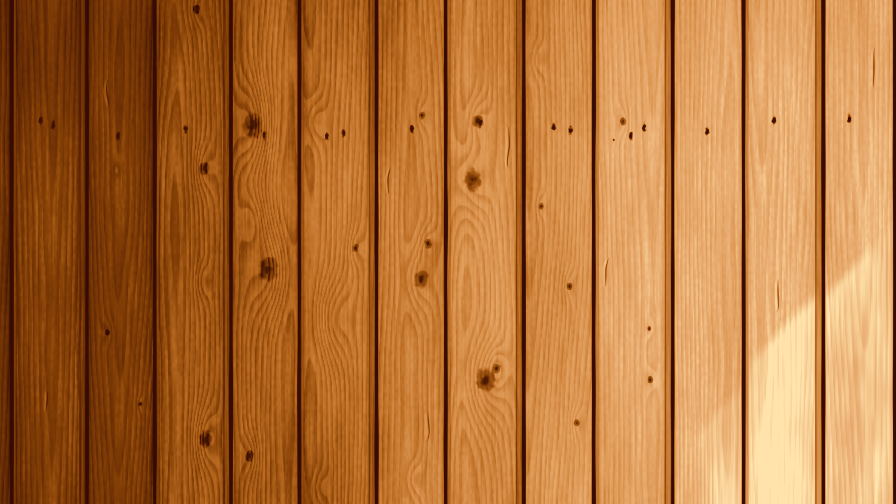
A WebGL 2 fragment shader for this texture:

```glsl
#version 300 es
precision highp float;
// Vertical pine cladding: twelve beaded grooves divide the canvas into boards.
// Each board has its own hashed rings, knots, nail marks and splits; one tone
// value, darkened by wear and raised by sunlight, is coloured through a ramp.
uniform vec2 u_resolution;
out vec4 fragColor;

const float PITCH = 0.1456;

float hash(vec2 p) {
    vec3 q = fract(p.xyx * vec3(0.1031, 0.1030, 0.0973));
    q += dot(q, q.yzx + 33.33);
    return fract((q.x + q.y) * q.z);
}

float noise(vec2 p) {
    vec2 i = floor(p), f = fract(p);
    f = f * f * (3.0 - 2.0 * f);
    return mix(mix(hash(i), hash(i + vec2(1, 0)), f.x),
               mix(hash(i + vec2(0, 1)), hash(i + vec2(1, 1)), f.x), f.y);
}

float fbm(vec2 p) {
    float sum = 0.0, amp = 0.5;
    for (int i = 0; i < 4; i++) {
        sum += amp * noise(p);
        p = p * 2.03 + 7.1;
        amp *= 0.5;
    }
    return sum;
}

// Soft-edged vertical band, 1 inside
float band(float x, float centre, float halfWidth, float soft) {
    return 1.0 - smoothstep(halfWidth - soft, halfWidth + soft, abs(x - centre));
}

// Tone: -1 groove, 0 shade, 1 to 3 lit wood, 4 sunlight
vec3 woodColour(float t) {
    vec3 c = mix(vec3(0.21, 0.045, 0.01), vec3(0.52, 0.25, 0.02), clamp(t + 1.0, 0.0, 1.0));
    c = mix(c, vec3(0.73, 0.42, 0.13), clamp(t, 0.0, 1.0));
    c = mix(c, vec3(0.85, 0.57, 0.30), clamp(t - 1.0, 0.0, 1.0));
    c = mix(c, vec3(0.92, 0.69, 0.46), clamp(t - 2.0, 0.0, 1.0));
    return mix(c, vec3(1.0, 0.89, 0.67), clamp(t - 3.0, 0.0, 1.0));
}

void main() {
    vec2 p = gl_FragCoord.xy / u_resolution.y;
    float soft = max(0.7 / u_resolution.y, 0.0012);
    // Boards widen slightly toward the right
    float d0 = p.x - 0.0231;
    float s = 2.0 * d0 / (0.141 + sqrt(0.0199 + 0.00167 * d0));
    float id = floor(s);
    vec2 q = vec2((fract(s) - 0.5) * PITCH, p.y);
    vec2 seed = vec2(id * 17.3 + 60.0, 5.0);

    // Growth rings: nested arches, wavering along the board
    float heart = q.x - 0.12 * (hash(seed) - 0.5);
    float field = sqrt(heart * heart + 0.0003) + 0.08 * (hash(seed + 1.0) - 0.5) * q.y;
    field += 0.03 * noise(vec2(q.x * 9.0, q.y * 1.6) + seed);
    field += 0.006 * noise(vec2(q.x * 40.0, q.y * 7.0) + seed);

    // Knots, larger and more frequent on the middle boards
    float knot = 0.0, core = 0.0;
    float knotty = smoothstep(0.5, 2.0, id) * (1.0 - smoothstep(6.5, 9.0, id));
    for (int k = 0; k < 4; k++) {
        vec2 ks = seed + vec2(3.7, 11.3) * float(k + 1);
        vec2 centre = vec2(0.09 * (hash(ks) - 0.5), (float(k) + hash(ks + 2.0)) * 0.25);
        float size = mix(0.006, 0.022, pow(hash(ks + 4.0), 1.6)) * knotty + 0.0001;
        vec2 e = (q - centre) * vec2(1.0, 0.78);
        float d = length(e) / size;
        field += 2.2 * size * exp(-dot(e, e * vec2(1.0, 0.35)) / (size * size * 4.0));
        d += 0.35 * (noise(q * 150.0 + seed) - 0.5);
        float present = step(0.3, hash(ks + 6.0)) * step(0.01, knotty);
        knot = max(knot, present * (1.0 - smoothstep(0.7, 1.1, d)));
        core = max(core, present * (1.0 - smoothstep(0.15, 0.6, d)));
    }
    float f = fract(field * 105.0);
    float ring = smoothstep(0.2, 0.85, f) * (1.0 - smoothstep(0.86, 1.0, f));
    float fibre = noise(vec2(q.x * 330.0, q.y * 14.0) + seed);
    float speck = noise(p * vec2(260.0, 120.0));

    // Light grows from left to right and falls off toward the top
    float across = p.x / 1.778;
    float tone = mix(-0.45, 3.2, smoothstep(-0.08, 0.97, across));
    tone -= 0.55 * smoothstep(0.6, 1.05, p.y) + 0.4 * smoothstep(0.3, 0.0, p.y) * (1.0 - across);
    tone += 0.6 * (hash(seed + 8.0) - 0.5) + 1.2 * (fbm(vec2(q.x * 9.0, q.y * 2.2) + seed) - 0.45);
    tone = min(tone, 3.1 + 0.2 * (tone - 3.1));
    tone += 0.2 - ring * mix(0.65, 0.48, across) - 0.55 * (fibre - 0.5) - 0.3 * (speck - 0.5);
    tone = max(tone, 0.4 * tone);

    // Sun patch with a slanting upper edge, fading at its lower corners
    float edge = 0.572 + 1.03 * (p.x - 1.778) - p.y + 0.04 * (hash(seed + 9.0) - 0.5);
    float sun = smoothstep(-0.012, 0.03, edge) * smoothstep(1.35, 1.43, p.x);
    sun *= 1.0 - 0.8 * smoothstep(0.0, 0.25, p.x - 1.6 - 0.55 * p.y);
    float blotch = 2.2 * (fbm(vec2(p.x * 9.0, p.y * 4.0)) - 0.45);
    tone = mix(tone, 3.85 + blotch - 0.4 * ring - 0.5 * (fibre - 0.5), sun);

    // Nail marks in one uneven row
    float marks = 0.0;
    for (int k = 0; k < 2; k++) {
        vec2 ns = seed + 20.0 + float(k) * 5.1;
        vec2 n = q - vec2(0.025 * float(k) + 0.03 * (hash(ns) - 0.7), 0.75 + 0.045 * (hash(ns + 1.0) - 0.5));
        float shown = k == 0 ? 1.0 : step(0.6, hash(ns + 3.0));
        float ragged = 0.003 * (noise(q * 220.0) - 0.5);
        marks = max(marks, shown * (1.0 - smoothstep(0.002, 0.0055, length(n * vec2(1.0, 0.5)) + ragged)));
    }

    // Short wavering splits, each with a pale torn side
    float torn = 0.0;
    for (int k = 0; k < 2; k++) {
        vec2 cs = seed + 40.0 + float(k) * 7.7;
        float along = (q.y - hash(cs)) / mix(0.015, 0.05, hash(cs + 1.0));
        float taper = max(0.0, 1.0 - along * along);
        float x = q.x - 0.11 * (hash(cs + 2.0) - 0.5) - 0.009 * (noise(vec2(q.y * 28.0, id)) - 0.5);
        float shown = step(0.6, hash(cs + 3.0)) * smoothstep(0.0, 0.3, taper);
        marks = max(marks, 0.7 * shown * band(x, 0.0, 0.0015 * taper, soft));
        torn = max(torn, shown * band(x, -0.004, 0.003 * taper, soft));
    }
    tone += 0.5 * torn;
    tone = mix(tone, min(tone - 1.0, 0.2) - 0.3 * ring, knot * 0.85);
    tone = mix(tone, -0.9, max(core * 0.85, marks));

    // Groove: soft shading, rounded bead, dark gap; wide and narrow beads alternate
    float wide = mod(floor(s + 0.5), 2.0);
    float u = (fract(s + 0.5) - 0.5) * PITCH;
    tone -= 0.6 * exp(-abs(u) * 90.0);
    float beadCentre = mix(0.0065, 0.0, wide), beadHalf = mix(0.003, 0.0055, wide);
    float round = 1.0 - pow(abs(u - beadCentre) / beadHalf, 2.0);
    float bead = band(u, beadCentre, beadHalf, soft);
    tone = mix(tone, tone * 0.5 - 0.5 + 0.7 * round, bead * 0.9);
    tone = mix(tone, -0.6, 0.75 * wide * band(u, -0.0062, 0.0012, soft));
    float gapHalf = 0.0038 + 0.0014 * (noise(vec2(id * 9.0, p.y * 9.0)) - 0.5);
    tone = mix(tone, -1.0, band(u, mix(0.0, 0.0085, wide), gapHalf, soft));

    fragColor = vec4(woodColour(tone), 1.0);
}
```
